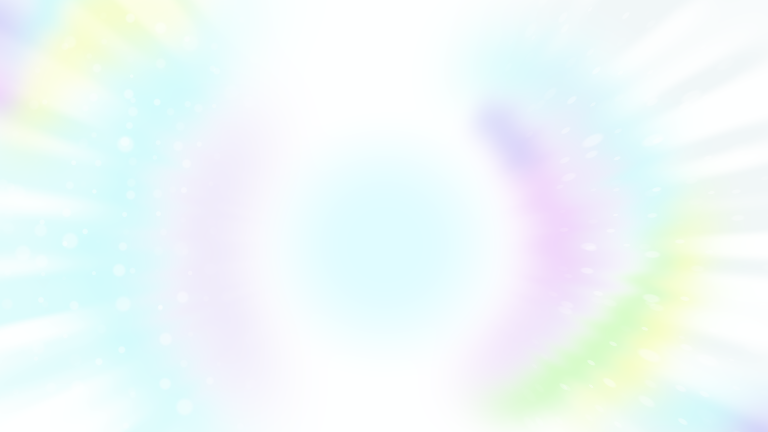
Give the GLSL for this background, as a WebGL 2 fragment shader.

```glsl
#version 300 es
precision highp float;
// A pale iridescent halo: a soft cyan disc on white, ringed by pastel arcs,
// with radial streaks and scattered translucent light spots.
// Arcs are gaussian bands in warped polar space; spots use jittered grids.

#define HALO_CENTRE vec2(0.891, 0.433)
#define DISC_INNER 0.08
#define DISC_OUTER 0.33
#define RAY_DENSITY 17.0
#define RAY_STRENGTH 0.9
#define WARP 0.07
#define SPOT_STRENGTH 0.42
#define SPOT_CELL 0.12
#define SPOT_STRETCH 1.5

uniform vec2 u_resolution;
out vec4 outColor;

const vec3 WHITE = vec3(0.997, 1.0, 1.0);
const vec3 ICE = vec3(0.88, 0.988, 1.0);
const vec3 CYAN = vec3(0.80, 0.985, 0.985);
const vec3 MIST = vec3(0.94, 0.965, 0.97);
const vec3 LAVENDER = vec3(0.935, 0.915, 0.98);
const vec3 PINK = vec3(0.935, 0.81, 0.98);
const vec3 VIOLET = vec3(0.80, 0.79, 0.97);
const vec3 GREEN = vec3(0.81, 0.985, 0.75);
const vec3 YELLOW = vec3(0.98, 0.995, 0.78);

float hash(vec2 p) {
  p = fract(p * vec2(0.1031, 0.1137) + 0.17);
  p += dot(p, p.yx + 33.33);
  return fract((p.x + p.y) * p.x * 7.13);
}

float noise(vec2 p) {
  vec2 i = floor(p), f = fract(p);
  f = f * f * (3.0 - 2.0 * f);
  float low = mix(hash(i), hash(i + vec2(1, 0)), f.x);
  float high = mix(hash(i + vec2(0, 1)), hash(i + vec2(1, 1)), f.x);
  return mix(low, high, f.y);
}

// Gaussian ring segment; drift changes its radius along the angle.
float arc(vec2 polar, float radius, float width, float angle, float spread, float drift) {
  float turn = polar.y - angle;
  turn = atan(sin(turn), cos(turn));
  float across = (polar.x - radius - drift * turn) / width;
  float along = turn / spread;
  return exp(-across * across - along * along * along * along);
}

float blob(vec2 p, vec2 centre, vec2 size) {
  vec2 d = (p - centre) / size;
  return exp(-dot(d, d));
}

// Soft light spots, drawn out radially on the right-hand side.
float spots(vec2 p, vec2 radial, float cell, float seed, float stretch) {
  vec2 key = floor(p / cell) + seed;
  vec2 jitter = vec2(hash(key), hash(key + 19.7));
  vec2 d = fract(p / cell) - mix(vec2(0.3), vec2(0.7), jitter);
  d = vec2(dot(d, radial) / stretch, dot(d, vec2(-radial.y, radial.x)) * stretch);
  float size = mix(0.07, 0.2, hash(key + 41.3));
  float shape = 1.0 - smoothstep(size * 0.55, size, length(d));
  return shape * smoothstep(0.25, 0.9, hash(key + 73.1));
}

void main() {
  vec2 p = gl_FragCoord.xy / u_resolution.y;
  p.x += 0.5 * (16.0 / 9.0 - u_resolution.x / u_resolution.y);
  vec2 d = p - HALO_CENTRE;
  float r = length(d);
  float right = smoothstep(-0.1, 0.1, d.x);
  float sides = smoothstep(0.2, 0.5, abs(d.x));
  float fan = atan(d.y, abs(d.x) + 1e-4) + 3.0 * right;

  // Radial brushing bends the bands slightly
  float brush = noise(vec2(fan * 22.0 + 90.0, r * 5.0)) - 0.5;
  float bend = noise(p * 5.0 + 7.0) - 0.5;
  vec2 polar = vec2(r + WARP * (bend + 0.6 * brush) * sides, atan(d.y, d.x + 1e-5));

  // Streaked outer field
  float streak = noise(vec2(fan * RAY_DENSITY + 60.0, r * 2.5));
  streak = smoothstep(0.2, 0.8, streak);
  float outer = smoothstep(0.58, 0.8, r) * sides;
  vec3 tint = mix(vec3(0.86, 0.985, 0.985), MIST, right);
  vec3 color = mix(WHITE, tint, outer * streak * RAY_STRENGTH);
  color = mix(color, MIST, 0.6 * blob(p, vec2(1.32, 0.97), vec2(0.16, 0.08)));

  // Left halo
  color = mix(color, CYAN, 0.85 * arc(polar, 0.63, 0.12, 3.14, 0.95, 0.0));
  color = mix(color, CYAN, 0.6 * blob(p, vec2(0.38, 0.79), vec2(0.12, 0.09)));
  color = mix(color, LAVENDER, 0.9 * arc(polar, 0.42, 0.12, 3.2, 0.85, 0.02));

  // Right halo
  color = mix(color, CYAN, 0.8 * arc(polar, 0.58, 0.11, 0.5, 0.65, -0.16));
  color = mix(color, LAVENDER, 0.85 * arc(polar, 0.46, 0.10, -0.1, 0.85, 0.08));
  color = mix(color, PINK, 0.3 * arc(polar, 0.37, 0.08, -0.3, 0.75, 0.0));
  color = mix(color, PINK, 0.7 * arc(polar, 0.39, 0.07, 0.2, 0.5, 0.0));
  color = mix(color, VIOLET, 0.6 * arc(polar, 0.38, 0.055, 0.72, 0.25, 0.0));
  color = mix(color, YELLOW, 0.95 * arc(polar, 0.68, 0.075, -0.3, 0.42, 0.14));
  color = mix(color, GREEN, 0.8 * arc(polar, 0.56, 0.065, -0.5, 0.5, 0.20));

  // Corner glows
  color = mix(color, CYAN, 0.9 * arc(polar, 0.96, 0.06, 2.52, 0.25, 0.1));
  color = mix(color, YELLOW, 0.85 * arc(polar, 0.83, 0.08, 2.55, 0.32, 0.2));
  color = mix(color, VIOLET, 0.95 * blob(p, vec2(-0.02, 0.93), vec2(0.085, 0.11)));
  color = mix(color, PINK, 0.9 * blob(p, vec2(-0.01, 0.80), vec2(0.055, 0.07)));
  color = mix(color, CYAN, 0.8 * blob(p, vec2(1.65, 0.04), vec2(0.19, 0.075)));
  color = mix(color, VIOLET, 0.9 * blob(p, vec2(1.78, 0.0), vec2(0.09, 0.07)));

  // White rays crossing the colours, then the central disc
  float whiteRay = (1.0 - streak) * smoothstep(0.5, 0.85, r) * sides;
  color = mix(color, WHITE, 0.4 * whiteRay);
  color = mix(color, ICE, 1.0 - smoothstep(DISC_INNER, DISC_OUTER, r));

  // Light spots
  float ring = smoothstep(0.34, 0.5, r) * (1.0 - smoothstep(0.78, 1.0, r)) * sides;
  vec2 radial = d / max(r, 1e-4);
  float stretch = mix(1.0, SPOT_STRETCH, right);
  for (int i = 0; i < 3; i++) {
    float layer = float(i);
    float cell = SPOT_CELL * (1.0 - 0.22 * layer);
    float light = spots(p + 0.037 * layer, radial, cell, 11.0 + 57.0 * layer, stretch);
    color = mix(color, WHITE, light * ring * SPOT_STRENGTH);
  }
  outColor = vec4(color, 1.0);
}
```
